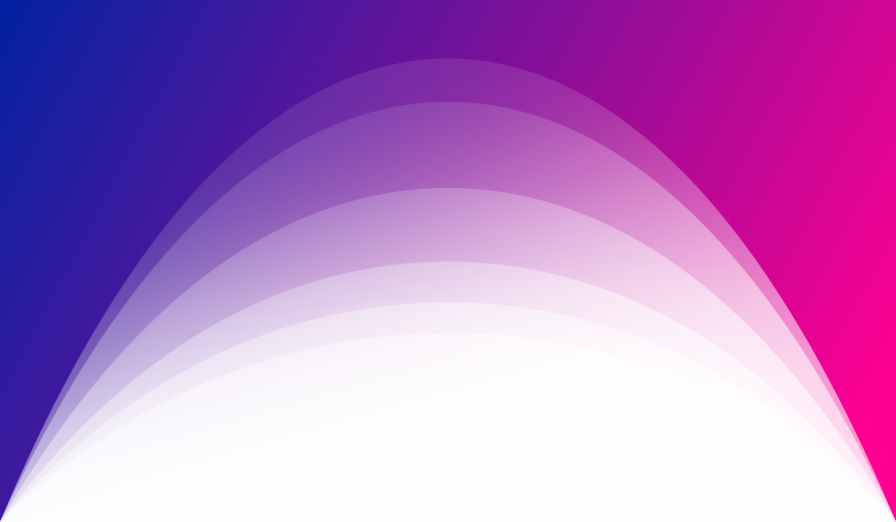
Write a Shadertoy shader that draws this background.

```glsl
// Nested translucent white arches over a tilted blue-to-pink gradient.
// Every arch spans the full width and shares one profile; their veils
// stack, so the light grows toward the lower right and the base.

#define ARCH_COUNT 6
#define BLUE vec3(0.0, 0.13, 0.63)
#define PINK vec3(1.0, 0.0, 0.57)
#define GRADIENT_AXIS vec2(0.82, 0.25)
#define ROUNDNESS 0.85
#define VEIL_TILT 0.5
#define VEIL_MIN 0.10
#define VEIL_MAX 0.60

// Arch peaks as fractions of the canvas height, outermost first
const float PEAKS[ARCH_COUNT] = float[](0.888, 0.805, 0.640, 0.499, 0.421, 0.362);

// Unit arch: 1 at the centre, 0 at both lower corners
float archProfile(float x) {
    float s = 2.0 * x - 1.0;
    float s2 = s * s;
    return 1.0 - mix(s2 * s2, s2, ROUNDNESS);
}

// Opacity of a single veil, thicker downward and to the right
float veilOpacity(vec2 p) {
    float q = p.y + VEIL_TILT * (p.x - 0.5);
    return mix(VEIL_MIN, VEIL_MAX, smoothstep(0.1, 1.0, q));
}

void mainImage(out vec4 fragColor, in vec2 fragCoord) {
    vec2 uv = fragCoord / iResolution.xy;
    vec2 fromTop = vec2(uv.x, 1.0 - uv.y);

    // Background gradient
    float blend = clamp(dot(fromTop, GRADIENT_AXIS), 0.0, 1.0);
    vec3 color = mix(BLUE, PINK, blend);

    // Stack the veils from the outer arch inward
    float profile = archProfile(uv.x);
    float opacity = veilOpacity(fromTop);
    for (int i = 0; i < ARCH_COUNT; i++) {
        float inside = PEAKS[i] * profile - uv.y;
        float edge = max(fwidth(inside), 1e-5);
        float coverage = clamp(inside / edge + 0.5, 0.0, 1.0);
        color = mix(color, vec3(1.0), coverage * opacity);
    }

    fragColor = vec4(color, 1.0);
}
```
